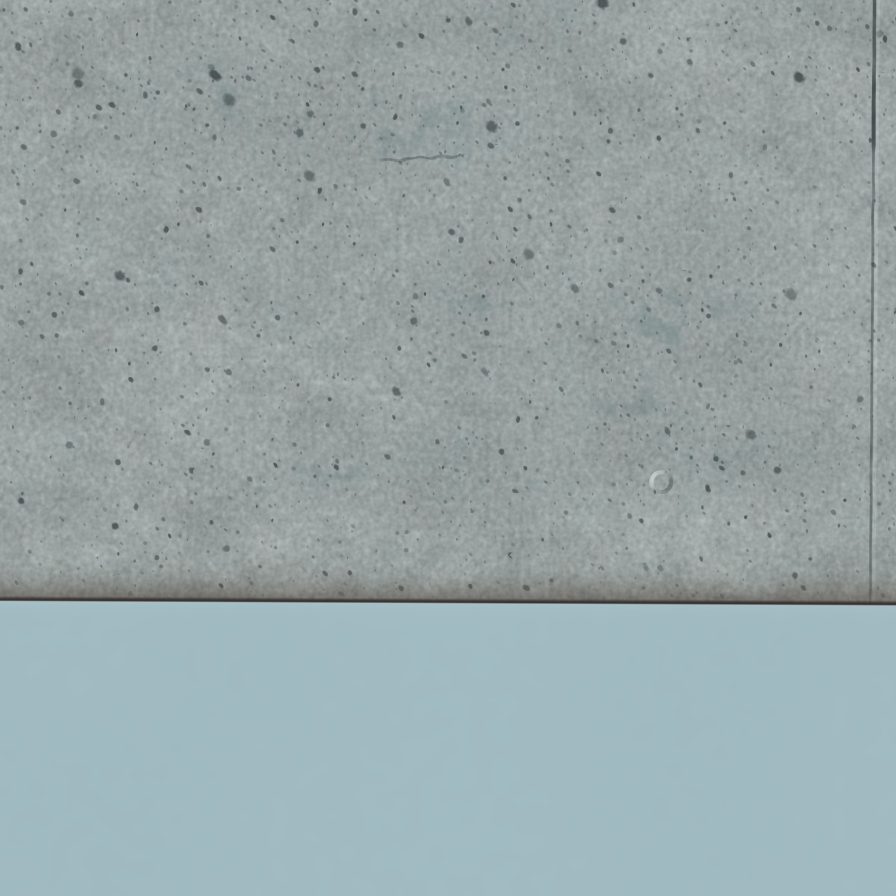
This texture is drawn by a Shadertoy shader. Its source:

```glsl
const vec3 SKY = vec3(0.63, 0.73, 0.76);
const vec3 CONCRETE = vec3(0.600, 0.634, 0.629);
const vec3 STAIN = vec3(0.44, 0.51, 0.51);
const vec3 GRIME = vec3(0.40, 0.375, 0.35);
const vec3 PIT = vec3(0.25, 0.28, 0.285);
const vec3 SHADOW = vec3(0.19, 0.18, 0.175);
const float EDGE_LEFT = 0.3295;
const float EDGE_SLOPE = -0.005;
const float GRIME_HEIGHT = 0.021;
const float SEAM_BOTTOM = 0.969;
const float SEAM_TOP = 0.976;
const float GRAIN = 0.085;
const float MOTTLE = 0.055;

// Centre and radii of the damp, pitted patches
const int PATCHES = 9;
const vec4 PATCH[PATCHES] = vec4[PATCHES](
    vec4(0.76, 0.64, 0.10, 0.07), vec4(0.71, 0.54, 0.07, 0.05),
    vec4(0.83, 0.49, 0.10, 0.04), vec4(0.37, 0.47, 0.06, 0.03),
    vec4(0.53, 0.47, 0.09, 0.04), vec4(0.42, 0.86, 0.18, 0.05),
    vec4(0.58, 0.97, 0.07, 0.04), vec4(0.23, 0.89, 0.07, 0.06),
    vec4(0.53, 0.67, 0.05, 0.05));

vec2 hash2(vec2 p) {
    vec3 q = fract(p.xyx * vec3(0.1031, 0.1030, 0.0973));
    q += dot(q, q.yzx + 33.33);
    return fract((q.xx + q.yz) * q.zy);
}

float gradientNoise(vec2 p) {
    vec2 cell = floor(p), f = fract(p);
    vec2 w = f * f * f * (f * (f * 6.0 - 15.0) + 10.0);
    vec2 e = vec2(0.0, 1.0);
    float a = dot(hash2(cell) * 2.0 - 1.0, f);
    float b = dot(hash2(cell + e.yx) * 2.0 - 1.0, f - e.yx);
    float c = dot(hash2(cell + e.xy) * 2.0 - 1.0, f - e.xy);
    float d = dot(hash2(cell + e.yy) * 2.0 - 1.0, f - e.yy);
    return mix(mix(a, b, w.x), mix(c, d, w.x), w.y);
}

float fbm(vec2 p) {
    float sum = 0.0, amp = 1.0;
    for (int i = 0; i < 4; i++) {
        sum += amp * gradientNoise(p);
        p = mat2(1.6, 1.2, -1.2, 1.6) * p + 17.3;
        amp *= 0.55;
    }
    return sum;
}

// Scattered, tilted holes; each cell holds at most one
float pits(vec2 uv, float cells, float density, float radius, float px) {
    vec2 p = uv * cells, base = floor(p);
    float cover = 0.0;
    for (int y = -1; y <= 1; y++)
    for (int x = -1; x <= 1; x++) {
        vec2 id = base + vec2(x, y);
        vec2 place = hash2(id + cells), kind = hash2(id + cells * 2.0 + 51.0);
        vec2 d = p - id - place;
        float tilt = (kind.y - 0.3) * 1.4;
        d = mat2(cos(tilt), -sin(tilt), sin(tilt), cos(tilt)) * d;
        d.x *= 1.0 + 0.8 * place.x;
        float size = radius * mix(0.45, 1.0, kind.y * kind.y);
        float dist = length(d) / cells - size;
        dist += 0.35 * size * gradientNoise(uv * 260.0);
        float soft = max(px, size * 0.4);
        float hole = 1.0 - smoothstep(-soft, soft, dist);
        cover = max(cover, hole * step(kind.x, density) * mix(0.5, 1.0, place.y));
    }
    return cover;
}

float strokeMask(float dist, float width, float px) {
    return 1.0 - smoothstep(width, width + 1.5 * px, abs(dist));
}

vec3 concrete(vec2 uv, float above, float px) {
    // Soft mottling, horizontal staining and fine grain
    float cloud = fbm(uv * vec2(7.0, 11.0));
    float blotch = fbm(uv * 34.0 + 9.0);
    float grain = gradientNoise(uv * vec2(150.0, 125.0)) + 0.7 * gradientNoise(uv * 245.0);
    float damp = 0.0;
    for (int i = 0; i < PATCHES; i++) {
        vec2 d = (uv - PATCH[i].xy) / PATCH[i].zw;
        damp = max(damp, exp(-dot(d, d)));
    }
    vec3 col = CONCRETE + MOTTLE * cloud + 0.045 * blotch + GRAIN * grain;
    col += vec3(0.012, -0.002, -0.004) * fbm(uv * 15.0 + 40.0);
    float wet = damp * smoothstep(-0.25, 0.6, blotch + 0.5 * cloud);
    col = mix(col, STAIN + 0.5 * GRAIN * grain, 0.6 * wet);

    // Air holes, denser in damp patches and toward the top
    float rich = 0.6 * damp + 0.25 * smoothstep(0.6, 1.0, uv.y) + 0.2 * cloud;
    float holes = 0.85 * pits(uv, 24.0, 0.07 + 0.22 * rich, 0.0075, px);
    holes = max(holes, 0.8 * pits(uv, 52.0, 0.12 + 0.28 * rich, 0.0042, px));
    holes = max(holes, 0.5 * pits(uv, 95.0, 0.17 + 0.25 * rich, 0.0026, px));
    col = mix(col, PIT, clamp(holes, 0.0, 1.0));

    // Shallow scratch and round dent
    float scratchY = 0.820 + 0.07 * (uv.x - 0.42) + 0.004 * gradientNoise(uv * 70.0);
    float span = smoothstep(0.42, 0.43, uv.x) * (1.0 - smoothstep(0.51, 0.525, uv.x));
    col -= 0.13 * span * strokeMask(uv.y - scratchY, 0.0008, px);
    vec2 dent = uv - vec2(0.738, 0.462);
    float lit = dot(normalize(dent + 1e-5), vec2(0.8, -0.6));
    col -= 0.16 * lit * strokeMask(length(dent) - 0.011, 0.0015, px);

    // Vertical seam, deepest near its upper end
    float seamX = mix(SEAM_BOTTOM, SEAM_TOP, uv.y) + 0.0012 * gradientNoise(uv.yy * 22.0);
    float deep = smoothstep(0.825, 0.84, uv.y) * (1.0 - 0.4 * smoothstep(0.86, 0.95, uv.y));
    float seam = strokeMask(uv.x - seamX, 0.0006 + 0.0008 * deep, px);
    col = mix(col, PIT, seam * clamp(0.5 + 0.4 * deep + 0.4 * gradientNoise(uv.yy * 35.0), 0.0, 1.0));
    col += 0.05 * strokeMask(uv.x - seamX - 0.004, 0.001, px);

    // Brown grime and dark lip along the lower edge
    float reach = GRIME_HEIGHT * (1.0 + 0.45 * gradientNoise(uv * vec2(22.0, 8.0)));
    float grime = exp(-pow(max(above, 0.0) / reach, 1.6));
    col = mix(col, GRIME + 0.6 * GRAIN * grain + 0.03 * blotch, 0.78 * grime);
    return mix(col, SHADOW, 0.9 * (1.0 - smoothstep(0.0015, 0.006, above)));
}

void mainImage(out vec4 fragColor, in vec2 fragCoord) {
    vec2 uv = fragCoord / iResolution.xy;
    float px = 1.0 / iResolution.y;
    float above = uv.y - EDGE_LEFT - EDGE_SLOPE * uv.x;

    // Smooth sky with a faint bright fringe below the edge
    vec3 sky = SKY + 0.008 * gradientNoise(uv * 3.0) + 0.004 * gradientNoise(uv * 40.0);
    sky += 0.025 * exp(-abs(above) / 0.006);

    vec3 col = mix(sky, concrete(uv, above, px), smoothstep(-px, px, above));
    fragColor = vec4(clamp(col, 0.0, 1.0), 1.0);
}
```
